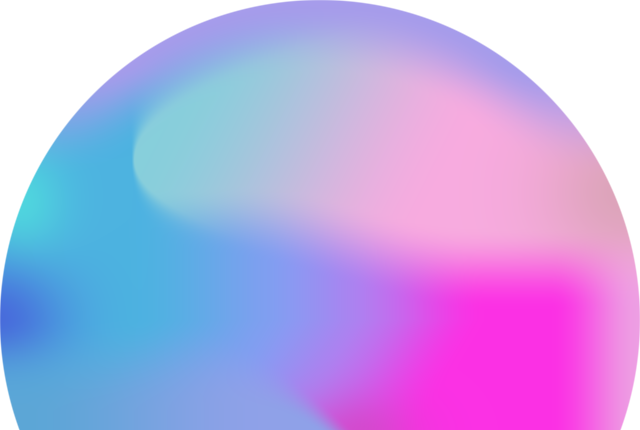
Write a Shadertoy shader that draws this background.

```glsl
// A large iridescent disc of soft cyan, lilac and magenta gradients on white.

#define DISC_CENTER vec2(0.5, 0.5)
#define DISC_RADIUS 0.5
#define LOBE_TIP vec2(0.208, 0.25)
#define AQUA vec3(0.53, 0.81, 0.86)
#define BLUE vec3(0.30, 0.70, 0.88)
#define PERIWINKLE vec3(0.53, 0.61, 0.95)
#define VIOLET vec3(0.70, 0.49, 0.94)
#define MAGENTA vec3(0.985, 0.19, 0.895)
#define PINK vec3(0.97, 0.67, 0.875)
#define LILAC vec3(0.65, 0.61, 0.92)

// Elliptical Gaussian falloff, 1 at its center.
float glow(vec2 p, vec2 center, vec2 size) {
    vec2 d = (p - center) / size;
    return exp(-dot(d, d));
}

// Cool left side running through violet to magenta on the right.
vec3 lowerField(vec2 p) {
    vec3 col = BLUE;
    col = mix(col, vec3(0.31, 0.84, 0.87), glow(p, vec2(0.03, 0.32), vec2(0.07, 0.09)));
    col = mix(col, vec3(0.28, 0.42, 0.86), glow(p, vec2(-0.01, 0.5), vec2(0.11, 0.09)));

    float x = p.x + 0.6 * max(p.y - 0.5, 0.0);
    col = mix(col, PERIWINKLE, smoothstep(0.2, 0.48, x));
    col = mix(col, VIOLET, smoothstep(0.42, 0.6, x));
    col = mix(col, MAGENTA, smoothstep(0.55, 0.76, x));
    col = mix(col, vec3(0.82, 0.28, 0.78), 0.8 * glow(p, vec2(0.56, 0.68), vec2(0.09, 0.06)));
    col = mix(col, vec3(0.93, 0.62, 0.89), smoothstep(0.86, 1.0, p.x));

    // Pale blue fold rising from the bottom, crisper toward its right end.
    float bend = max(p.x - 0.3, 0.0);
    float fold = 0.57 + 2.0 * bend * bend;
    float blur = mix(0.075, 0.025, smoothstep(0.25, 0.52, p.x));
    vec3 foldColor = mix(vec3(0.36, 0.65, 0.84), vec3(0.56, 0.63, 0.91),
                         smoothstep(0.03, 0.42, p.x));
    return mix(col, foldColor, smoothstep(fold - blur, fold + blur, p.y));
}

// Pale aqua turning pink toward the lower right, with a warm right rim.
vec3 upperField(vec2 p) {
    float t = smoothstep(0.22, 0.72, p.x + 0.5 * (p.y - 0.25));
    vec3 col = mix(AQUA, PINK, t);
    return mix(col, vec3(0.85, 0.64, 0.71), 0.9 * glow(p, vec2(0.98, 0.3), vec2(0.13, 0.12)));
}

// Coverage of the upper lobe: sharp at its left tip, blurred along its sides.
float lobeMask(vec2 p) {
    vec2 d = p - LOBE_TIP;
    float dy2 = d.y * d.y;
    float side = d.x - (d.y > 0.0 ? 7.0 : 4.0) * dy2;
    float sideBlur = 0.003 + 5.0 * dy2;
    float cap = smoothstep(-sideBlur, sideBlur, side);

    float edge = mix(0.345, 0.42, smoothstep(0.35, 0.75, p.x));
    float edgeBlur = mix(0.05, 0.065, smoothstep(0.25, 0.5, p.x));
    return cap * (1.0 - smoothstep(edge - edgeBlur, edge + edgeBlur, p.y));
}

void mainImage(out vec4 fragColor, in vec2 fragCoord) {
    // Canvas widths, measured down from the top left.
    vec2 p = vec2(fragCoord.x, iResolution.y - fragCoord.y) / iResolution.x;
    float radius = length(p - DISC_CENTER);

    vec3 col = mix(lowerField(p), upperField(p), lobeMask(p));

    // Lilac rim along the top.
    float rim = smoothstep(0.385, 0.5, radius) * (1.0 - smoothstep(0.1, 0.28, p.y));
    col = mix(col, LILAC, rim);

    // Disc with a smoothed edge on white.
    float pixel = 1.0 / iResolution.x;
    float outside = smoothstep(-pixel, pixel, radius - DISC_RADIUS);
    fragColor = vec4(mix(col, vec3(1.0), outside), 1.0);
}
```
